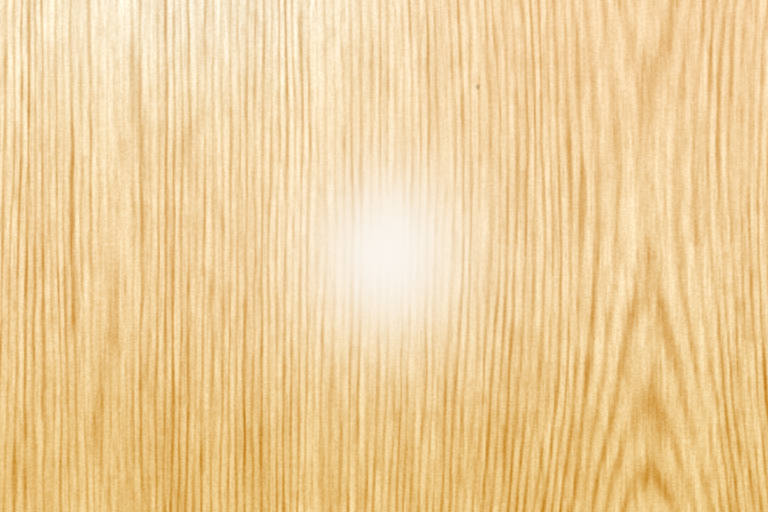
Write a Shadertoy shader that draws this texture.

```glsl
// Pale oak board lit from the front: vertical growth lines, a cathedral figure
// on the right and a soft white glow in the middle. Lines are contours of a bent
// phase field; fibres and pores are value noise stretched along the grain.

const float TAU = 6.2831853;

float hash(vec2 p) {
    vec3 q = fract(vec3(p.xyx) * 0.1031);
    q += dot(q, q.yzx + 33.33);
    return fract((q.x + q.y) * q.z);
}

float noise(vec2 p) {
    vec2 i = floor(p), f = fract(p);
    f = f * f * (3.0 - 2.0 * f);
    float low = mix(hash(i), hash(i + vec2(1, 0)), f.x);
    float high = mix(hash(i + vec2(0, 1)), hash(i + vec2(1, 1)), f.x);
    return mix(low, high, f.y);
}

// Growth phase: arches point up below the waist and down above it.
float growthPhase(vec2 p, float axis, float waist) {
    float dx = p.x - axis;
    float spread = 64.0 * (sqrt(dx * dx + 0.0225) - 0.15);
    float rise = p.y - waist;
    float bend = 7.0 * rise * rise * exp(-5.0 * dx * dx);
    float wobble = 1.3 * (noise(p * vec2(8.0, 1.2)) - 0.5)
                 + 0.5 * (noise(p * vec2(30.0, 4.0) + 9.0) - 0.5);
    float ragged = 0.2 * (noise(p * vec2(120.0, 14.0) + 70.0) - 0.5);
    return spread - bend + wobble * smoothstep(0.0, 0.2, abs(dx)) + ragged;
}

// Thin dark lines, broken into dashes of varying strength.
float growthLines(vec2 p, float phase) {
    float id = floor(phase + 0.75);
    float ridge = pow(0.5 + 0.5 * cos(TAU * (phase + 0.25)), 2.0);
    float strength = mix(0.5, 1.15, hash(vec2(id, 4.0)));
    float fade = mix(0.45, 1.2, noise(vec2(p.x * 40.0, p.y * 5.0) + 20.0));
    float dashes = mix(0.6, 1.25, noise(vec2(p.x * 140.0, p.y * 18.0) + 90.0));
    return ridge * strength * fade * dashes;
}

// Soft slanted stain between two points.
float stain(vec2 p, vec2 a, vec2 b, float width) {
    vec2 ab = b - a;
    float t = clamp(dot(p - a, ab) / dot(ab, ab), 0.0, 1.0);
    vec2 d = (p - a - ab * t) / vec2(width, width * 4.0);
    return exp(-dot(d, d));
}

// Unlined wood: pale at the upper left, peach at the upper right, gold below.
vec3 boardColour(vec2 p, float aspect) {
    float side = p.x / aspect;
    vec3 top = mix(vec3(0.985, 0.91, 0.77), vec3(0.975, 0.86, 0.69), smoothstep(0.25, 0.8, side));
    vec3 middle = vec3(0.97, 0.865, 0.685);
    vec3 bottom = vec3(0.93, 0.795, 0.54);
    vec3 c = mix(bottom, middle, smoothstep(0.0, 0.55, p.y));
    c = mix(c, top, smoothstep(0.45, 1.0, p.y));
    vec2 shine = (p - vec2(0.40, 1.04)) / vec2(0.36, 0.20);
    return mix(c, vec3(1.0, 0.98, 0.92), 0.7 * exp(-dot(shine, shine)));
}

void mainImage(out vec4 fragColor, in vec2 fragCoord) {
    float aspect = iResolution.x / iResolution.y;
    vec2 p = fragCoord / iResolution.y;
    p.x *= 1.5 / aspect;

    // Grain layers
    float phase = growthPhase(p, 1.266, 0.64);
    float lines = growthLines(p, phase);
    float fibres = noise(vec2(p.x * 130.0 + phase * 0.6, p.y * 7.0));
    float threads = noise(vec2(p.x * 220.0, p.y * 18.0) + 40.0) - 0.5;
    float pores = smoothstep(0.5, 0.9, noise(vec2(p.x * 180.0, p.y * 32.0) + 50.0));
    float speck = noise(p * 320.0) - 0.5;
    float bands = noise(vec2(p.x * 14.0, p.y * 0.9) + 31.0) - 0.5;

    // A plainer strip on the left, with stains around it
    float strip = exp(-pow((p.x - 0.225) / 0.055, 2.0));
    lines *= 1.0 - 0.55 * strip;
    float stains = stain(p, vec2(0.195, 0.18), vec2(0.235, 0.44), 0.014)
                 + 0.7 * stain(p, vec2(0.275, 0.74), vec2(0.258, 0.90), 0.012)
                 + 0.7 * stain(p, vec2(0.146, 0.38), vec2(0.142, 0.66), 0.008)
                 + 0.5 * stain(p, vec2(1.195, 0.56), vec2(1.198, 0.72), 0.009)
                 + 0.5 * stain(p, vec2(1.26, 0.15), vec2(1.266, 0.20), 0.04);
    stains *= 0.3 + 0.9 * fibres;

    // Shade the wood
    vec3 colour = boardColour(p, 1.5);
    float depth = 1.0 * lines + 0.55 * stains + 0.36 * (fibres - 0.45)
                + 0.36 * threads + 0.22 * pores + 0.36 * speck + 0.22 * bands;
    float contrast = mix(1.1, 0.9, smoothstep(0.2, 1.0, p.y));
    colour -= depth * contrast * vec3(0.10, 0.18, 0.27);

    // One tiny knot
    float knot = length((p - vec2(0.933, 0.83)) / vec2(1.0, 1.3));
    colour -= 0.16 * (1.0 - smoothstep(0.002, 0.006, knot));

    // Wide haze and bright core
    vec2 g = p - vec2(0.755, 0.505);
    float haze = 0.42 * exp(-dot(g, g) / 0.07);
    vec2 k = g / vec2(0.137, 0.155);
    float core = 0.95 * exp(-pow(dot(k, k), 1.15));
    colour = mix(colour, vec3(0.99, 0.935, 0.86), haze);
    colour = mix(colour, vec3(0.978, 0.96, 0.935), core);

    fragColor = vec4(clamp(colour, 0.0, 1.0), 1.0);
}
```
